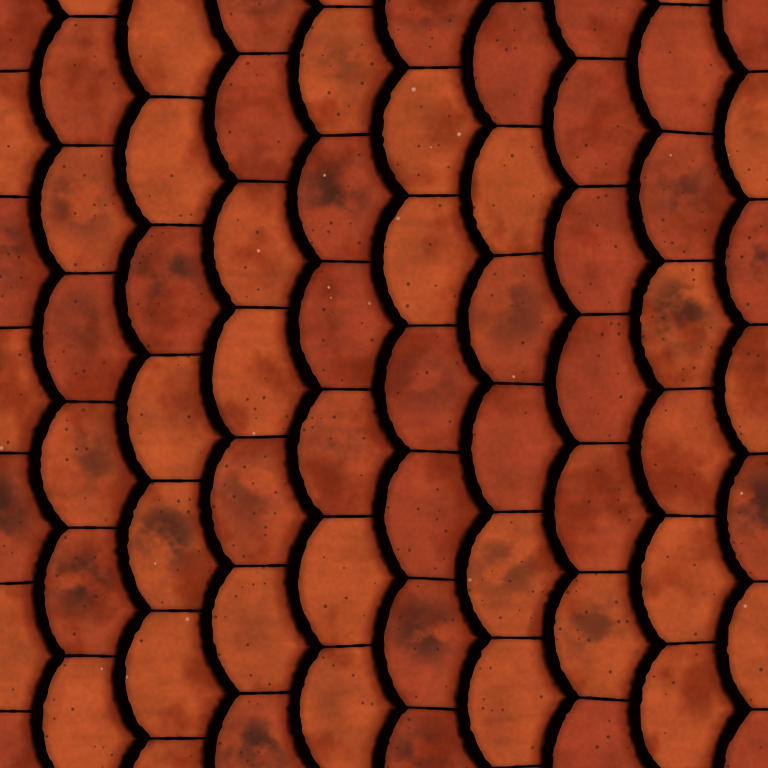
This texture is drawn by a Shadertoy shader. Its source:

```glsl
const float ROWS = 6.0;
const float COLUMN_WIDTH = 6.0 / 9.0;   // one unit is the height of a tile
const float FIRST_EDGE = 0.325;
const float ARC_RADIUS = 0.735;
const float GAP = 0.086;
const float JOINT_OFFSET[9] = float[9](0.133, 0.766, 0.414, 0.047, 0.531, 0.992, 0.461, 0.031, 0.547);

const vec3 ORANGE_CLAY = vec3(0.69, 0.30, 0.15);
const vec3 RED_CLAY = vec3(0.61, 0.235, 0.135);
const vec3 DEEP_RED = vec3(0.47, 0.14, 0.06);
const vec3 SOOT = vec3(0.25, 0.13, 0.10);
const vec3 PALE_SPECK = vec3(0.80, 0.62, 0.52);
const vec3 GAP_BLACK = vec3(0.025, 0.0, 0.0);

struct Tile {
    vec2 id;
    vec2 local;   // x from the arc's leftmost point, y from the middle, downwards
    float edge;   // signed distance to the arc, negative on the tile
};

float hash(vec2 p) {
    vec3 q = fract(p.xyx * vec3(0.1031, 0.1030, 0.0973));
    q += dot(q, q.yzx + 33.33);
    return fract((q.x + q.y) * q.z);
}

float noise(vec2 p) {
    vec2 cell = floor(p), f = fract(p);
    f = f * f * (3.0 - 2.0 * f);
    float top = mix(hash(cell), hash(cell + vec2(1, 0)), f.x);
    float bottom = mix(hash(cell + vec2(0, 1)), hash(cell + vec2(1, 1)), f.x);
    return mix(top, bottom, f.y);
}

float fbm(vec2 p) {
    float sum = 0.0, weight = 0.5;
    for (int i = 0; i < 4; i++) {
        sum += weight * noise(p);
        p = mat2(1.6, 1.2, -1.2, 1.6) * p + 17.3;
        weight *= 0.5;
    }
    return sum / 0.9375;
}

// Scattered dots: one candidate in each cell, kept with the given chance
float specks(vec2 p, float density, float chance, float radius, float blur) {
    vec2 cell = floor(p * density);
    vec2 center = 0.3 + 0.4 * vec2(hash(cell + 11.0), hash(cell + 37.0));
    float d = length(fract(p * density) - center) / density;
    float size = radius * (0.5 + hash(cell + 71.0));
    return step(hash(cell + 5.0), chance) * (1.0 - smoothstep(size - blur, size + blur, d));
}

Tile tileAt(vec2 p, float column) {
    int wrapped = int(column + 9.5) % 9;
    float y = p.y - JOINT_OFFSET[wrapped];
    float row = floor(y);
    vec2 local = vec2(p.x - FIRST_EDGE - column * COLUMN_WIDTH, y - row - 0.5);
    float edge = length(local - vec2(ARC_RADIUS, 0.0)) - ARC_RADIUS;
    return Tile(vec2(float(wrapped), floor(mod(row + 0.5, ROWS))), local, edge);
}

vec3 clay(Tile tile, float blur) {
    float tint = hash(tile.id + 3.0);
    float wear = hash(tile.id + 29.0);
    vec2 p = tile.local + 19.0 * tile.id + 7.0;
    vec3 color = mix(RED_CLAY, ORANGE_CLAY, smoothstep(0.05, 0.65, tint));

    // Broad mottling, faint horizontal streaks and fine grain
    float mottle = fbm(p * 4.0);
    color = mix(color, DEEP_RED, 0.65 * smoothstep(0.5, 0.8, fbm(p * 2.6 + 40.0)));
    color *= 0.86 + 0.26 * mottle + 0.07 * (noise(p * vec2(3.0, 17.0)) - 0.5);
    color *= 1.0 + 0.07 * (noise(p * 38.0) - 0.5);

    // Smoky stains, stronger on worn tiles
    float stainShape = 1.0 - smoothstep(0.05, 0.42, length(tile.local - vec2(0.32, -0.08)));
    float stain = stainShape * smoothstep(0.32, 0.68, fbm(p * vec2(4.5, 5.5) + 80.0));
    color = mix(color, SOOT, 0.85 * stain * smoothstep(0.4, 0.95, wear));

    // Pits and pale chips
    color = mix(color, SOOT, 0.7 * specks(p, 13.0, 0.05 + 0.09 * wear, 0.009, blur));
    return mix(color, PALE_SPECK, 0.8 * specks(p + 3.7, 9.0, 0.012, 0.011, blur));
}

void mainImage(out vec4 fragColor, in vec2 fragCoord) {
    vec2 uv = fragCoord / iResolution.xy;
    vec2 p = ROWS * vec2(uv.x, 1.0 - uv.y);
    float blur = ROWS / iResolution.y;

    // Uneven laying and hand-cut edges
    p += 0.06 * (vec2(noise(p * 1.1), 0.6 * noise(p * 1.6 + 50.0)) - vec2(0.5, 0.3));
    float chips = 0.018 * (noise(p * 22.0) - 0.5);

    // Each column overlaps the one on its left
    float column = floor((p.x - FIRST_EDGE) / COLUMN_WIDTH);
    Tile tile = tileAt(p, column);
    Tile cover = tileAt(p, column + 1.0);
    if (tile.edge + chips > 0.0) {
        cover = tile;
        tile = tileAt(p, column - 1.0);
    }

    // Shade toward the covering arc, with a slight turn at the exposed rim
    vec3 color = clay(tile, blur);
    float depth = cover.edge + chips;
    color = mix(DEEP_RED * 0.9, color, smoothstep(GAP - 0.02, GAP + 0.13, depth));
    color *= 1.0 - 0.22 * smoothstep(-0.07, 0.0, tile.edge);

    // Dark gaps and thin horizontal joints
    float jointDistance = 0.5 - abs(tile.local.y) + 0.3 * chips;
    float lit = smoothstep(GAP - 0.02, GAP + 0.035, depth);
    lit *= 1.0 - smoothstep(-1.5 * blur, 0.0, tile.edge + chips);
    lit *= smoothstep(0.003, 0.009 + blur, jointDistance);
    color *= 0.82 + 0.18 * smoothstep(0.0, 0.05, jointDistance);
    fragColor = vec4(mix(GAP_BLACK, color, lit), 1.0);
}
```
